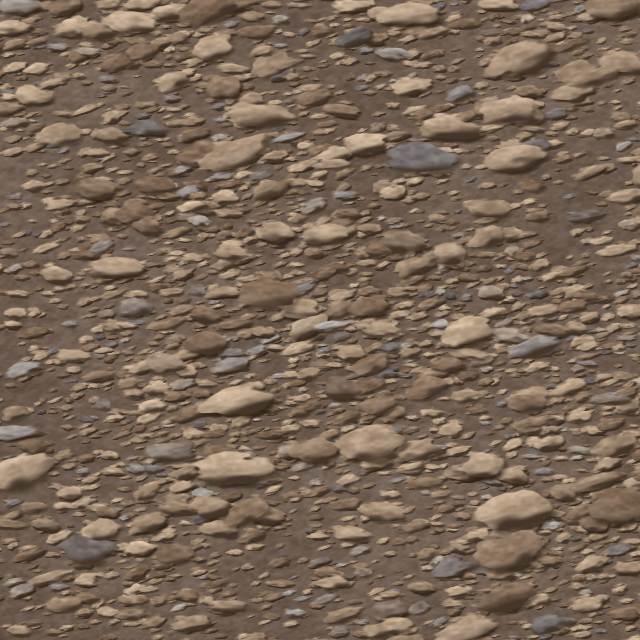
This texture is drawn by a WebGL 1 fragment shader. Its source:

```glsl
precision highp float;
// Stony ground: flat, slightly tilted pebbles strewn over brown soil.
// Jittered grids of noise-bent ellipses are painted from fine to coarse,
// each with a sunlit upper face, a dark underside and a cast shadow.

uniform vec2 u_resolution;

float hash(vec2 p) {
  return fract(sin(dot(p, vec2(127.1, 311.7))) * 43758.5453);
}

float noise(vec2 p) {
  vec2 i = floor(p), f = fract(p);
  f = f * f * (3.0 - 2.0 * f);
  return mix(mix(hash(i), hash(i + vec2(1.0, 0.0)), f.x),
             mix(hash(i + vec2(0.0, 1.0)), hash(i + 1.0), f.x), f.y);
}

// Irregular radius: 1.0 on the outline of a stone.
float outline(vec2 q, vec2 seed) {
  return length(q) + 0.55 * (noise(q * 1.5 + seed) - 0.5)
                   + 0.22 * (noise(q * 3.7 + seed) - 0.5);
}

vec3 soil(vec2 p) {
  vec2 grain = vec2(p.x + 0.2 * p.y, p.y - 0.2 * p.x);
  float tone = 0.06 * (noise(p * 7.0) - 0.5)
             + 0.07 * (noise(grain * vec2(55.0, 120.0)) - 0.5)
             + 0.06 * (noise(grain * vec2(150.0, 240.0)) - 0.5);
  return vec3(0.43, 0.365, 0.313) + tone;
}

// d: offset from the stone centre, cell: width of the grid cell.
vec3 paintStone(vec3 colour, vec2 d, vec2 id, float cell) {
  vec2 seed = 60.0 * vec2(hash(id + 1.3), hash(id + 2.7));
  float angle = 0.13 + 0.45 * (hash(id + 3.1) - 0.5);
  float c = cos(angle), s = sin(angle);
  d = vec2(c * d.x + s * d.y, c * d.y - s * d.x);

  float halfWidth = cell * mix(0.26, 0.54, hash(id + 4.9));
  float halfHeight = halfWidth * mix(0.27, 0.56, hash(id + 5.3));
  vec2 q = d / vec2(halfWidth, halfHeight);
  if (dot(q, q) > 5.0) return colour;

  // Shadow falls to the lower right.
  float shade = 1.0 - smoothstep(0.72, 1.15, outline(q + vec2(-0.12, 0.36), seed));
  float depth = mix(0.35, 0.95, hash(id + 6.1));
  colour = mix(colour, vec3(0.18, 0.13, 0.085), shade * depth);

  // Tan, pinkish or grey rock with a rough, streaked surface.
  float bright = hash(id + 7.7);
  vec3 rock = mix(vec3(0.47, 0.40, 0.345), vec3(0.76, 0.685, 0.60), bright);
  float hue = hash(id + 8.3);
  rock += mix(vec3(0.02, 0.0, -0.02), vec3(-0.06, -0.015, 0.045), smoothstep(0.8, 0.95, hue));
  rock += 0.13 * (noise(q * vec2(2.0, 2.6) + seed + 9.0) - 0.5);
  rock += 0.09 * (noise(d * vec2(130.0, 220.0) + seed) - 0.5);

  // The upper left catches the sun, the underside turns dark.
  float facing = q.y - 0.28 * q.x + 0.8 * (noise(q * 1.8 + seed + 20.0) - 0.5);
  float lit = smoothstep(-0.95, -0.15, facing);
  rock *= 0.94 + 0.12 * smoothstep(-0.1, 0.8, facing);
  rock = mix(vec3(0.27, 0.21, 0.165), rock, lit);

  float edge = (outline(q, seed) - 1.0) * halfHeight;
  return mix(colour, rock, 1.0 - smoothstep(-0.0022, 0.0016, edge));
}

// One grid of stones, far rows first so that near ones overlap them.
vec3 paintLayer(vec3 colour, vec2 p, float count, float density) {
  vec2 grid = vec2(count, 2.0 * count);
  vec2 home = floor(p * grid);
  for (int row = 0; row < 3; row++) {
    for (int col = 0; col < 3; col++) {
      vec2 cell = home + vec2(float(col) - 1.0, 1.0 - float(row));
      vec2 id = cell + count * 3.17;
      vec2 jitter = vec2(hash(id + 10.3), hash(id + 11.9)) - 0.5;
      vec2 centre = (cell + 0.5 + 0.75 * jitter) / grid;
      // Stones gather in patches and leave bare soil between.
      float patches = noise(centre * vec2(5.0, 6.0) + 4.0);
      if (hash(id + 12.7) < density * (0.45 + 1.1 * patches))
        colour = paintStone(colour, p - centre, id, 1.0 / count);
    }
  }
  return colour;
}

void main() {
  vec2 p = gl_FragCoord.xy / u_resolution.y;
  vec3 colour = soil(p);
  colour = paintLayer(colour, p, 43.0, 0.52);
  colour = paintLayer(colour, p, 27.0, 0.52);
  colour = paintLayer(colour, p, 16.0, 0.44);
  colour = paintLayer(colour, p, 9.0, 0.30);
  gl_FragColor = vec4(clamp(colour, 0.0, 1.0), 1.0);
}
```
